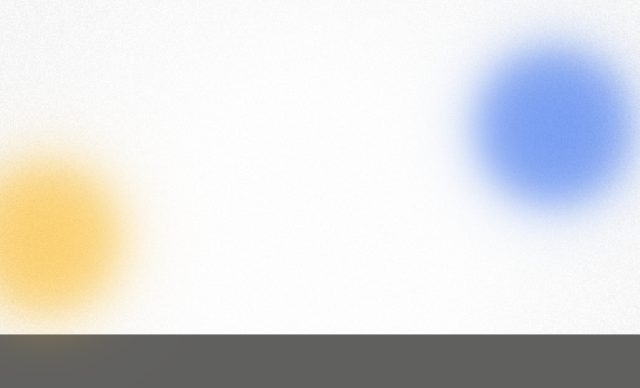
This background is drawn by a Shadertoy shader. Its source:

```glsl
// Pale grainy paper with a blue and an amber blurred disc and a dark footer band.
// Discs are logistic falloffs of distance, blended over paper and footer;
// a hash grain and a soft vignette texture the paper. Lengths are in canvas heights.

const vec3 PAPER  = vec3(0.990, 0.990, 0.990);
const vec3 FOOTER = vec3(0.378, 0.378, 0.374);
const vec3 BLUE   = vec3(0.220, 0.440, 0.930);
const vec3 AMBER  = vec3(0.985, 0.735, 0.180);

const float FOOTER_TOP = 0.138;
const float GRAIN_ROWS = 310.0;
const float GLOW_OPACITY = 0.65;

// Sine-free hash of a grid cell, in 0..1
float hash(vec2 cell) {
    vec3 q = fract(vec3(cell.xyx) * 0.1031);
    q += dot(q, q.yzx + 33.33);
    return fract((q.x + q.y) * q.z);
}

// Coverage of a blurred disc: one half at the radius, fading over the softness
float blurredDisc(vec2 p, vec2 center, float radius, float softness) {
    return 1.0 / (1.0 + exp((distance(p, center) - radius) / softness));
}

vec3 addGlow(vec3 base, vec3 tint, float coverage) {
    return mix(base, tint, GLOW_OPACITY * coverage);
}

// Darkening toward the far corners
float vignette(vec2 p, vec2 center) {
    return smoothstep(0.30, 1.05, distance(p, center));
}

void mainImage(out vec4 fragColor, in vec2 fragCoord) {
    vec2 p = fragCoord / iResolution.y;
    float aspect = iResolution.x / iResolution.y;
    float pixel = 1.0 / iResolution.y;

    // Paper and footer
    float corner = vignette(p, vec2(0.5 * aspect, 0.42));
    float footer = 1.0 - smoothstep(-0.5 * pixel, 0.5 * pixel, p.y - FOOTER_TOP);
    vec3 color = mix(PAPER * (1.0 - 0.025 * corner), FOOTER, footer);

    // Glows
    color = addGlow(color, BLUE, blurredDisc(p, vec2(1.428, 0.674), 0.199, 0.036));
    color = addGlow(color, AMBER, blurredDisc(p, vec2(0.116, 0.386), 0.192, 0.039));

    // Grain on the paper only, stronger toward the corners
    float grain = hash(floor(p * GRAIN_ROWS)) - 0.5;
    color += grain * mix(0.012, 0.035, corner) * (1.0 - footer);

    fragColor = vec4(clamp(color, 0.0, 1.0), 1.0);
}
```
